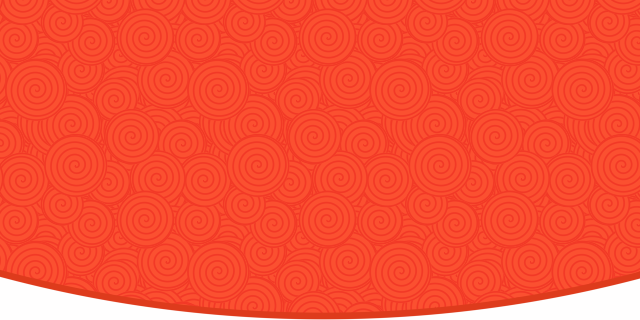
This pattern is drawn by a Shadertoy shader. Its source:

```glsl
// Scroll centres (xy) and radii (z) inside one tile, back to front
const vec3 scrolls[16] = vec3[](
    vec3(.311, .305, .169), vec3(.444, .616, .133),
    vec3(.631, .451, .124), vec3(.915, .565, .165),
    vec3(.000, .209, .137), vec3(.087, .785, .128),
    vec3(.121, .012, .151), vec3(.592, .994, .128),
    vec3(.501, .771, .133), vec3(.865, .021, .155),
    vec3(.393, .316, .169), vec3(.723, .250, .153),
    vec3(.341, .879, .119), vec3(.416, .092, .174),
    vec3(.798, .794, .160), vec3(.199, .508, .172));

vec2 hash22(vec2 p) {
    vec3 h = fract(p.xyx * vec3(.1031, .1030, .0973));
    h += dot(h, h.yzx + 33.33);
    return fract((h.xx + h.yz) * h.zy);
}

// Paints one opaque spiral disc over the ink mask, wrapping at tile edges
float paintScroll(float ink, vec2 uv, vec3 scroll, float px) {
    vec2 offset = uv - scroll.xy;
    offset -= round(offset);
    float radius = length(offset);
    float pitch = .034;
    float turn = atan(offset.y, offset.x) / 6.28318;
    float arm = abs(fract(radius / pitch - turn) - .5) * pitch;
    float rim = abs(radius - scroll.z + .005);
    float stroke = 1. - smoothstep(-px, px, min(arm, rim) - .0048);
    float disc = 1. - smoothstep(-px, px, radius - scroll.z);
    return mix(ink, stroke, disc);
}

float scrollInk(vec2 uv, float px) {
    float ink = 0.;

    // Jittered filler scrolls, upper rows first
    for (int i = 0; i < 25; i++) {
        vec2 cell = vec2(i % 5, 4 - i / 5);
        vec2 centre = (cell + .5 + .5 * (hash22(cell + 7.) - .5)) / 5.;
        ink = paintScroll(ink, uv, vec3(centre, .16), px);
    }

    // Main scrolls
    for (int i = 0; i < 16; i++) ink = paintScroll(ink, uv, scrolls[i], px);
    return ink;
}

void mainImage(out vec4 fragColor, in vec2 fragCoord) {
    vec2 p = fragCoord / iResolution.y;
    float px = .7 / iResolution.y;
    float aspect = iResolution.x / iResolution.y;

    // Repeating scroll cloth, tiled from the top edge
    float tile = .5693;
    float ink = scrollInk(vec2(p.x, p.y - 1.) / tile, px / tile);
    vec3 color = mix(vec3(.985, .315, .19), vec3(.95, .225, .15), ink);

    // Curved hem with white below
    float hem = length(p - vec2(aspect * .505, 3.905)) - 3.903;
    color = mix(color, vec3(.87, .23, .11), smoothstep(-px, px, hem + .021));
    color = mix(color, vec3(1., .995, .995), smoothstep(-px, px, hem));

    fragColor = vec4(color, 1.);
}
```
